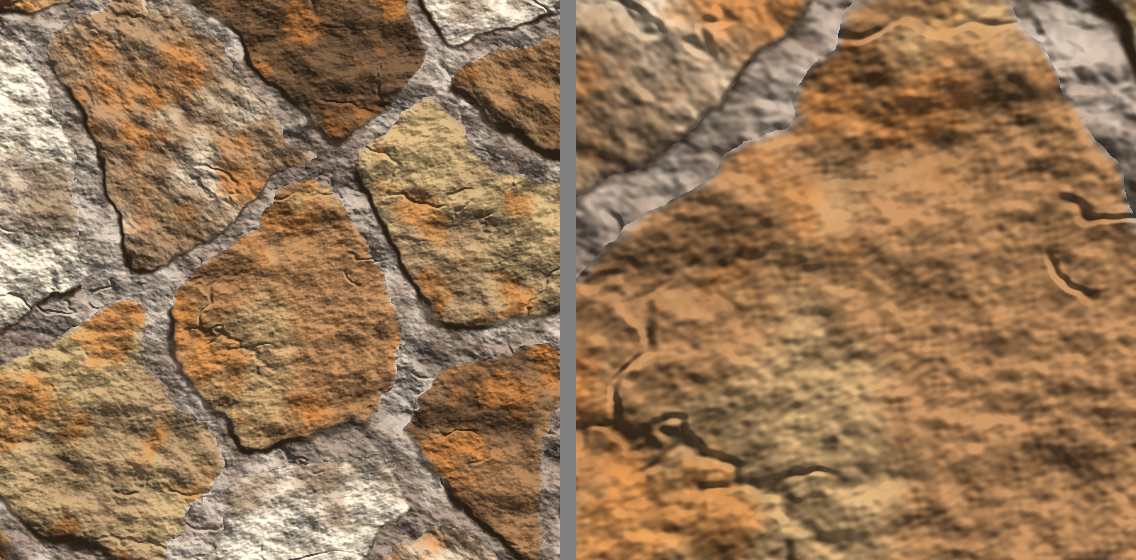
Left, the full canvas; right, a detail of the centre.
Reproduce this texture procedurally as a WebGL 1 fragment shader.

```glsl
precision highp float;
// A rubble stone wall: rounded, warped Voronoi stones set in grey mortar.
// Each stone gets its own tint, stains and bedding angle; layered noise is
// lit from the upper right, with cast shadows below the stone edges.

uniform vec2 u_resolution;

const float STONES_ACROSS = 2.7;
const vec2 LIGHT_DIR = vec2(0.5, 0.866);

float hash(vec2 p) {
  vec3 q = fract(vec3(p.xyx) * 0.1031);
  q += dot(q, q.yzx + 33.33);
  return fract((q.x + q.y) * q.z);
}

vec2 hash2(vec2 p) {
  return vec2(hash(p + 17.0), hash(p.yx + 71.0));
}

float noise(vec2 p) {
  vec2 i = floor(p), f = fract(p);
  f = f * f * (3.0 - 2.0 * f);
  return mix(mix(hash(i), hash(i + vec2(1.0, 0.0)), f.x),
             mix(hash(i + vec2(0.0, 1.0)), hash(i + 1.0), f.x), f.y);
}

float fbm(vec2 p) {
  float sum = 0.0, amp = 0.5;
  for (int i = 0; i < 5; i++) {
    sum += amp * noise(p);
    p = mat2(0.8, 0.6, -0.6, 0.8) * p * 2.03 + 13.7;
    amp *= 0.5;
  }
  return sum / 0.97;
}

mat2 rotation(float a) {
  return mat2(cos(a), sin(a), -sin(a), cos(a));
}

float smoothMin(float a, float b, float k) {
  float h = max(k - abs(a - b), 0.0) / k;
  return min(a, b) - 0.25 * h * h * k;
}

vec2 stoneCenter(vec2 cell) {
  return cell + 0.04 + 0.92 * hash2(cell);
}

// Returns the cell id in xy and the rounded distance to its border in z.
vec3 stoneCell(vec2 p) {
  vec2 base = floor(p), nearest = vec2(0.0), id = base;
  float best = 9.0;
  for (int y = -1; y <= 1; y++) for (int x = -1; x <= 1; x++) {
    vec2 cell = base + vec2(float(x), float(y));
    vec2 r = stoneCenter(cell) - p;
    if (dot(r, r) < best) { best = dot(r, r); nearest = r; id = cell; }
  }
  float edge = 1.0;
  for (int y = -2; y <= 2; y++) for (int x = -2; x <= 2; x++) {
    vec2 r = stoneCenter(id + vec2(float(x), float(y))) - p;
    vec2 across = r - nearest;
    if (dot(across, across) > 0.0001)
      edge = smoothMin(edge, dot(0.5 * (r + nearest), normalize(across)), 0.08);
  }
  return vec3(id, edge);
}

// Rough bedded surface with thin broken crevices.
float relief(vec2 p) {
  float crevice = 1.0 - smoothstep(0.0, 0.03, abs(fbm(p * 6.0 + 40.0) - 0.5));
  float broken = smoothstep(0.45, 0.7, noise(p * 15.0 + 5.0));
  return fbm(p * 15.0) - 0.12 * crevice * broken;
}

vec3 stoneTint(float kind) {
  vec3 darkBrown = vec3(0.37, 0.28, 0.20), ochre = vec3(0.66, 0.56, 0.40);
  vec3 pale = vec3(0.78, 0.73, 0.65), rust = vec3(0.57, 0.42, 0.28);
  vec3 dust = vec3(0.56, 0.45, 0.34);
  vec3 c = mix(darkBrown, ochre, step(0.5, kind));
  c = mix(c, pale, step(1.5, kind));
  c = mix(c, rust, step(2.5, kind));
  return mix(c, dust, step(3.5, kind));
}

vec3 stoneColor(vec2 uv, vec2 id) {
  float kind = mod(2.0 * id.x + id.y, 5.0);
  vec2 seed = 31.0 * hash2(id);
  float stain = smoothstep(0.42, 0.66, fbm(uv * 7.0 + seed));
  float rusty = smoothstep(0.52, 0.72, fbm(uv * 12.0 + seed.yx + 9.0));
  float isPale = 1.0 - step(0.5, abs(kind - 2.0));
  vec3 c = mix(stoneTint(kind), stoneTint(mod(kind + 3.0, 5.0)), 0.65 * stain);
  c = mix(c, vec3(0.68, 0.42, 0.20), 0.6 * rusty * (1.0 - isPale));
  return c * mix(0.92, 1.08, hash(id + 5.0));
}

void main() {
  vec2 uv = gl_FragCoord.xy / u_resolution.y;

  // Warped layout, sampled here and a little towards the light.
  vec2 warp = vec2(fbm(uv * 6.0), fbm(uv * 6.0 + 50.0)) - 0.5;
  vec2 p = uv * STONES_ACROSS + 0.3 * warp + vec2(4.3, 7.6);
  vec3 here = stoneCell(p);
  vec3 lightward = stoneCell(p + 0.05 * LIGHT_DIR);
  float joint = 0.07 + 0.06 * (noise(uv * 8.0 + 3.0) - 0.5);
  joint += 0.05 * (fbm(uv * 35.0) - 0.5);
  float stone = smoothstep(-0.01, 0.01, here.z - joint);
  float shadow = smoothstep(-0.005, 0.02, lightward.z - joint) * (1.0 - stone);

  // Directional light on the relief, with bedding turned per stone.
  float stoneAngle = mix(-0.2, 0.8, hash(here.xy + 3.0));
  mat2 bedding = rotation(mix(0.3, stoneAngle, step(joint - 0.01, here.z)));
  vec2 stretch = vec2(0.9, 1.3);
  float height = relief(bedding * uv * stretch);
  float ahead = relief(bedding * (uv + 0.003 * LIGHT_DIR) * stretch);
  float lit = clamp((height - ahead) / 0.003, -16.0, 12.0);
  float shade = 0.99 + 0.03 * lit + 0.5 * (height - 0.5);
  shade += 0.2 * (noise(uv * 230.0) - 0.5) + 0.35 * (fbm(uv * 50.0 + 7.0) - 0.5);

  // Stone rims catch the light above and fall away below.
  float rim = 1.0 - smoothstep(0.0, 0.07, here.z - joint);
  shade += stone * rim * clamp((here.z - lightward.z) * 4.0, -0.25, 0.12);

  vec3 mortar = mix(vec3(0.52, 0.455, 0.40), vec3(0.66, 0.605, 0.55),
                    smoothstep(0.35, 0.65, fbm(uv * 14.0 + 80.0)));
  vec3 color = mix(mortar, stoneColor(uv, here.xy), stone);
  color *= clamp(shade, 0.35, 1.4);
  float depth = 0.6 + 0.35 * smoothstep(0.3, 0.6, noise(uv * 12.0 + 21.0));
  color = mix(color, vec3(0.14, 0.10, 0.06), shadow * depth);
  gl_FragColor = vec4(clamp(color, 0.0, 1.0), 1.0);
}
```
